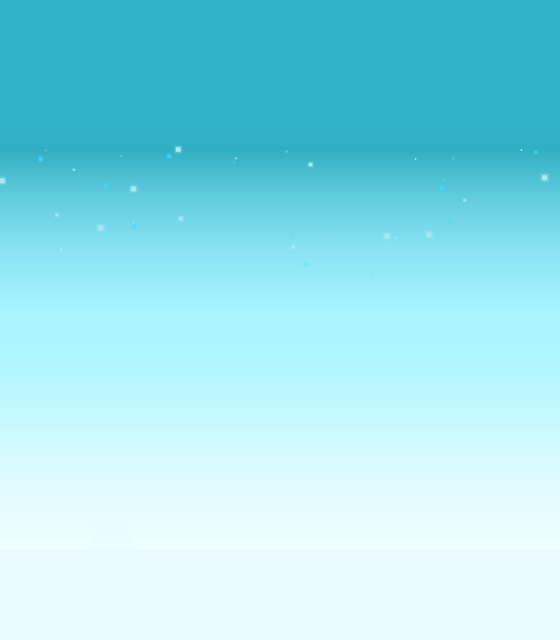
This background is drawn by a Shadertoy shader. Its source:

```glsl
// A calm teal sky that fades down through pale cyan to a flat icy ground.
// Stacked linear ramps paint the sky; a loop scatters hashed stars, each made
// of a soft core and crossed rays, which fade as they sink toward the haze.

float hash(float n) {
    return fract(sin(n * 12.9898) * 43758.5453);
}

float ramp(float from, float to, float v) {
    return clamp((v - from) / (to - from), 0.0, 1.0);
}

vec3 skyColor(float depth) {
    vec3 c = mix(vec3(0.192, 0.698, 0.784), vec3(0.192, 0.682, 0.757), ramp(0.205, 0.235, depth));
    c = mix(c, vec3(0.38, 0.80, 0.87), ramp(0.232, 0.308, depth));
    c = mix(c, vec3(0.54, 0.89, 0.95), ramp(0.308, 0.392, depth));
    c = mix(c, vec3(0.663, 0.96, 1.0), ramp(0.392, 0.492, depth));
    c = mix(c, vec3(0.69, 0.965, 1.0), ramp(0.492, 0.566, depth));
    c = mix(c, vec3(0.85, 0.98, 1.0), ramp(0.566, 0.729, depth));
    return mix(c, vec3(0.94, 0.995, 1.0), ramp(0.729, 0.85, depth));
}

// Brightness of a star with diagonal rays and a weaker upright cross
float star(vec2 p, float radius) {
    float d = length(p) / radius;
    vec2 q = abs(vec2(p.x + p.y, p.x - p.y)) * 0.7071 / radius;
    vec2 a = abs(p) / radius;
    float diagonal = exp(-min(q.x, q.y) * 9.0);
    float upright = 0.4 * exp(-min(a.x, a.y) * 9.0);
    float rays = (diagonal + upright) * smoothstep(1.0, 0.2, d);
    return clamp(rays + exp(-d * d * 9.0), 0.0, 1.0);
}

void mainImage(out vec4 fragColor, in vec2 fragCoord) {
    vec2 uv = fragCoord / iResolution.xy;
    vec2 p = fragCoord / iResolution.y;
    float aspect = iResolution.x / iResolution.y;
    float pixel = 1.0 / iResolution.y;
    float depth = 1.0 - uv.y;
    vec3 color = skyColor(depth);

    // Scattered stars, densest near the top of the haze
    for (int i = 0; i < 42; i++) {
        float id = float(i) + 1.0;
        float drop = pow(hash(id + 71.3), 1.4);
        vec2 center = vec2(hash(id) * aspect, 0.772 - 0.225 * drop);
        float size = hash(id + 23.7);
        float radius = mix(0.0025, 0.0115, size * size);
        vec3 tint = mix(vec3(0.27, 0.85, 1.0), vec3(0.80, 0.98, 1.0), step(0.55, hash(id + 47.1)));
        float glow = star(p - center, radius) * mix(0.85, 0.25, drop);
        color = mix(color, tint, glow);
    }

    // Faint block resting on the horizon
    vec2 edge = abs(uv - vec2(0.199, 0.161)) - vec2(0.035, 0.019);
    float block = 1.0 - smoothstep(-pixel, pixel, max(edge.x, edge.y));
    color = mix(color, vec3(0.915, 0.988, 1.0), 0.6 * block);

    // Flat ground below the bright horizon
    float ground = smoothstep(-pixel, pixel, depth - 0.859);
    color = mix(color, vec3(0.912, 0.985, 1.0), ground);

    fragColor = vec4(color, 1.0);
}
```
